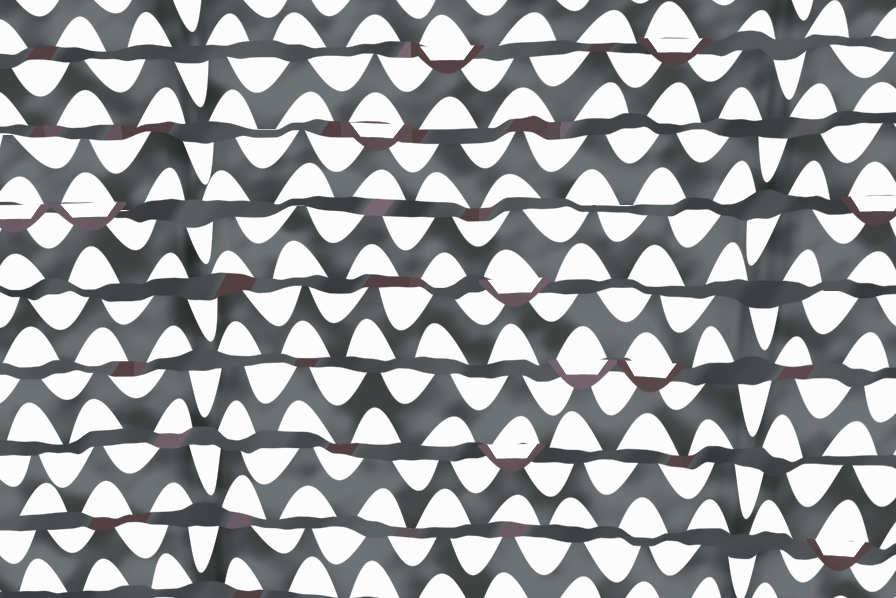
This pattern is drawn by a Shadertoy shader. Its source:

```glsl
// Camouflage netting on white: rows of arched cuts above and bowl cuts below
// twisted ribbons, gathered along two leaning seams. Cuts are cosine arches on
// a warped cell grid; hashes vary each cut, ribbon fold and brown flap.

float hash(vec2 c) {
    return fract(sin(dot(c, vec2(127.1, 311.7))) * 43758.5453);
}

float noise(vec2 p) {
    vec2 i = floor(p), f = fract(p);
    f = f * f * (3.0 - 2.0 * f);
    return mix(mix(hash(i), hash(i + vec2(1, 0)), f.x),
               mix(hash(i + vec2(0, 1)), hash(i + vec2(1, 1)), f.x), f.y);
}

// Stepped random profile along one ribbon
float fold(float x, float row) {
    float i = floor(x);
    return mix(hash(vec2(i, row)), hash(vec2(i + 1.0, row)), smoothstep(0.25, 0.75, x - i));
}

// Approximate distance to a cosine arch of half width w and height h
float arch(float x, float y, float w, float h) {
    float t = clamp(x / w, -1.3, 1.3) * 1.5708;
    float slope = h / w * 1.5708 * sin(t);
    return (y - h * cos(t)) / sqrt(1.0 + slope * slope);
}

float cover(float d) {
    float pixel = 1.3 / (0.13 * iResolution.y);
    return clamp(0.5 - d / pixel, 0.0, 1.0);
}

// Closeness to the nearer of the two gathered seams
float seamAt(float u) {
    float d = min(abs(u - 2.0), abs(u - 10.0));
    return exp(-7.0 * d * d);
}

void mainImage(out vec4 fragColor, in vec2 fragCoord) {
    vec2 p = fragCoord / iResolution.y;
    p.y = 1.0 - p.y;

    // Cell grid: columns lean with the seams, rows fan out to the right
    float u = (p.x - p.y * (0.045 - 0.148 * (p.x - 0.33)) - 0.058) / 0.1265;
    float fan = 0.0055 * p.x * p.x;
    float r = (p.y - 0.09 + 2.0 * fan) / (0.13 + fan);
    r += 0.16 * (noise(p * 4.0) - 0.5);
    u += 0.12 * (noise(p * 5.0 + 9.0) - 0.5);
    float seam = seamAt(u);

    // Arched cuts above each ribbon
    float column = floor(u), below = ceil(r), up = below - r;
    vec2 id = vec2(column, below);
    float beside = max(seamAt(column), seamAt(column + 1.0));
    float x = u - column - 0.5 + (hash(id + 3.0) - 0.5) * (0.1 + 0.4 * up);
    float dome = arch(x, up, mix(0.4, 0.47, hash(id)) - 0.08 * beside,
                      mix(0.44, 0.58, hash(id + 17.0)));

    // Bowl cuts under each ribbon, long and narrow on the seams
    float bowlColumn = round(u), above = floor(r), down = r - above;
    id = vec2(bowlColumn, above) + 40.0;
    float pinch = seamAt(bowlColumn);
    x = u - bowlColumn + (hash(id + 3.0) - 0.5) * (0.08 + 0.4 * down);
    float bowl = arch(x, down, mix(mix(0.42, 0.48, hash(id)), 0.25, pinch),
                      mix(mix(0.42, 0.56, hash(id + 17.0)), 0.7, pinch));
    float hole = min(dome, bowl);

    // Twisted ribbon on the nearest row
    float row = round(r), v = r - row;
    float middle = 0.13 * (fold(u * 2.0, row) - 0.5);
    float halfWidth = mix(0.04, 0.115, fold(u * 2.0 + 7.3, row + 20.0)) + 0.07 * seam;
    float ribbon = cover(abs(v - middle) - halfWidth);

    // Some arches end in a hanging brown crescent
    id = vec2(column, row);
    float side = abs(u - column - 0.5);
    float hasFlap = step(0.87, hash(id + 71.0)) * (1.0 - step(0.5, beside));
    float notch = clamp((0.38 - side) * 1.2, 0.0, 0.18) - 0.1;
    float flap = hasFlap * cover(max(arch(side, v, 0.43, 0.25), notch - v));
    float opening = max(max(v - notch, side - 0.38), -v - 0.1);
    if (hasFlap > 0.5) {
        hole = min(hole, opening);
        ribbon *= 1.0 - cover(opening);
    }

    // Cloth with slanted creases, darker in the seam folds
    float crease = 0.65 * noise(vec2(u * 0.9 + r * 1.3, r * 2.2 - u * 1.4))
                 + 0.35 * noise(vec2(u * 3.0 + r * 4.0, r * 3.0 - u * 2.0));
    vec3 cloth = mix(vec3(0.25, 0.26, 0.26), vec3(0.43, 0.45, 0.465),
                     smoothstep(0.2, 0.75, crease));
    cloth *= 1.0 - 0.45 * seam * noise(vec2(u * 9.0, r * 1.5));
    cloth *= 1.0 - 0.2 * exp(-abs(v) * 9.0);

    // Ribbon panels: dark grey, sometimes brown or pale mauve
    float panel = fold(u * 2.0 + v * 1.5, row + 50.0);
    vec3 brown = mix(vec3(0.32, 0.25, 0.26), vec3(0.47, 0.41, 0.45),
                     pow(hash(id + 9.0), 4.0));
    vec3 strip = mix(vec3(0.22, 0.23, 0.24), vec3(0.37, 0.39, 0.4), panel);
    strip *= 0.9 + 0.2 * crease;
    strip = mix(strip, brown, smoothstep(0.84, 0.88, panel));

    vec3 color = mix(cloth, vec3(0.99), cover(hole));
    color = mix(color, strip, ribbon);
    color = mix(color, brown * (0.9 + 0.25 * crease), flap);
    fragColor = vec4(color, 1.0);
}
```
